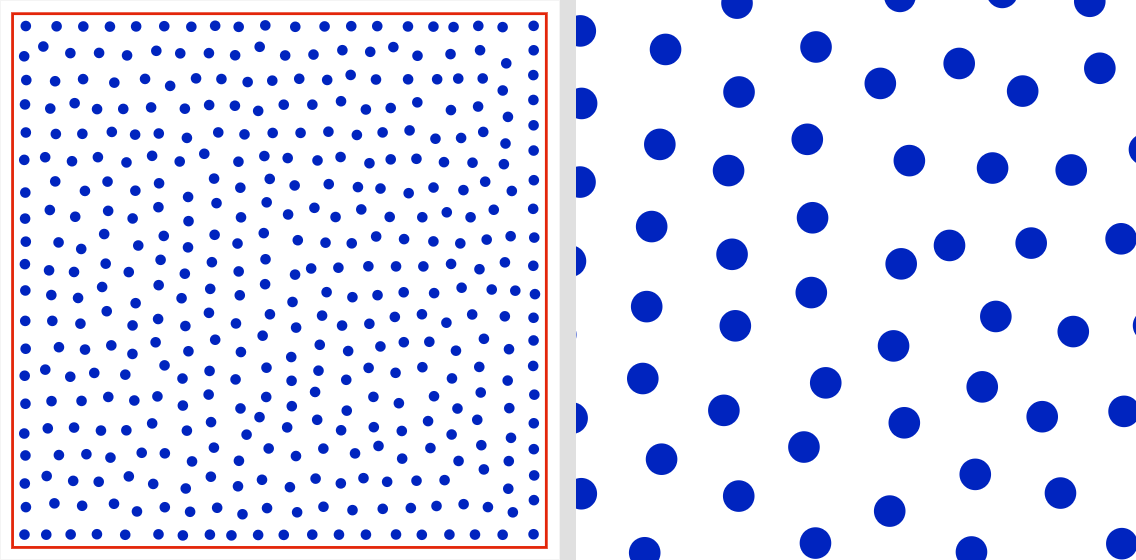
Left: the whole. Right: its middle third, enlarged.
Reproduce this pattern procedurally as a WebGL 1 fragment shader.

```glsl
precision highp float;
// Evenly scattered blue dots on white, enclosed by a thin red square frame.

uniform vec2 u_resolution;

const vec3 PAPER = vec3(1.0);
const vec3 DOT_BLUE = vec3(0.0, 0.14, 0.75);
const vec3 FRAME_RED = vec3(0.89, 0.15, 0.04);
const vec3 RIM_GREY = vec3(0.94);

const float GRID = 20.0;           // dots per side
const float FIELD_START = 0.0455;  // first row and column of dots
const float FIELD_SIZE = 0.907;    // span from first to last row
const float DOT_RADIUS = 0.0094;
const float FRAME_CENTER = 0.499;
const float FRAME_HALF = 0.47656;
const float FRAME_WIDTH = 0.005;
const float RIM_WIDTH = 0.0013;

// Scatter settings, in grid cells
const float JITTER = 0.27;
const float STAGGER = 0.25;
const float EDGE_WANDER = 0.2;     // share of offset kept across an edge
const float REST_DISTANCE = 1.1;
const float PUSH = 0.42;
const float MAX_SHIFT = 0.45;
const float MAX_OFFSET = 0.78;
const float REACH = 0.7;           // MAX_SHIFT plus the dot radius, with margin

vec2 hash22(vec2 p) {
  vec3 q = fract(vec3(p.xyx) * vec3(0.1031, 0.1030, 0.0973));
  q += dot(q, q.yzx + 33.33);
  return fract((q.xx + q.yz) * q.zy);
}

// Keeps the outermost dots lined up along the frame.
vec2 pinToEdge(vec2 id, vec2 offset) {
  vec2 inner = step(0.5, id) * step(id, vec2(GRID - 1.5));
  offset *= mix(vec2(EDGE_WANDER), vec2(1.0), inner);
  return id + clamp(offset, -MAX_OFFSET, MAX_OFFSET);
}

// Jittered lattice, staggered by rows in some regions and columns in others.
vec2 seedPoint(vec2 id) {
  float wave = sin(id.x * 0.47 + 1.3) + sin(id.y * 0.39 + id.x * 0.21);
  float region = smoothstep(-0.6, 0.6, wave);
  vec2 side = (2.0 * mod(id.yx, 2.0) - 1.0) * STAGGER;
  vec2 stagger = side * vec2(region, 1.0 - region);
  vec2 jitter = (2.0 * hash22(id + 17.0) - 1.0) * JITTER;
  return pinToEdge(id, stagger + jitter);
}

// 1 for lattice cells that hold a dot, else 0
float inGrid(vec2 id) {
  vec2 inside = step(-0.5, id) * step(id, vec2(GRID - 0.5));
  return inside.x * inside.y;
}

// Moves a seed away from neighbours that are too close.
vec2 spreadPoint(vec2 id, vec2 seed) {
  vec2 shift = vec2(0.0);
  for (int j = -1; j <= 1; j++) {
    for (int i = -1; i <= 1; i++) {
      vec2 other = id + vec2(float(i), float(j));
      vec2 away = seed - seedPoint(other);
      float d = max(length(away), 0.001);
      shift += away / d * max(REST_DISTANCE - d, 0.0) * PUSH * inGrid(other);
    }
  }
  shift *= min(1.0, MAX_SHIFT / max(length(shift), 0.001));
  return pinToEdge(id, seed + shift - id);
}

// Distance to the nearest dot centre, in grid cells; only seeds in reach count.
float dotDistance(vec2 p) {
  float nearest = 10.0;
  for (int j = 0; j <= 1; j++) {
    for (int i = 0; i <= 1; i++) {
      vec2 id = floor(p) + vec2(float(i), float(j));
      vec2 seed = seedPoint(id);
      if (inGrid(id) > 0.5 && distance(p, seed) < REACH) {
        nearest = min(nearest, distance(p, spreadPoint(id, seed)));
      }
    }
  }
  return nearest;
}

// Antialiased coverage of a signed distance
float fill(float d, float pixel) {
  return clamp(0.5 - d / pixel, 0.0, 1.0);
}

void main() {
  float pixel = 1.0 / min(u_resolution.x, u_resolution.y);
  vec2 uv = gl_FragCoord.xy * pixel;
  float cell = FIELD_SIZE / (GRID - 1.0);

  float dots = dotDistance((uv - FIELD_START) / cell) * cell - DOT_RADIUS;
  vec2 box = abs(uv - FRAME_CENTER) - FRAME_HALF;
  float frame = abs(max(box.x, box.y)) - 0.5 * FRAME_WIDTH;
  vec2 border = min(uv, u_resolution * pixel - uv);
  float rim = min(border.x, border.y) - RIM_WIDTH;

  vec3 color = mix(PAPER, RIM_GREY, fill(rim, pixel));
  color = mix(color, DOT_BLUE, fill(dots, pixel));
  color = mix(color, FRAME_RED, fill(frame, pixel));
  gl_FragColor = vec4(color, 1.0);
}
```
